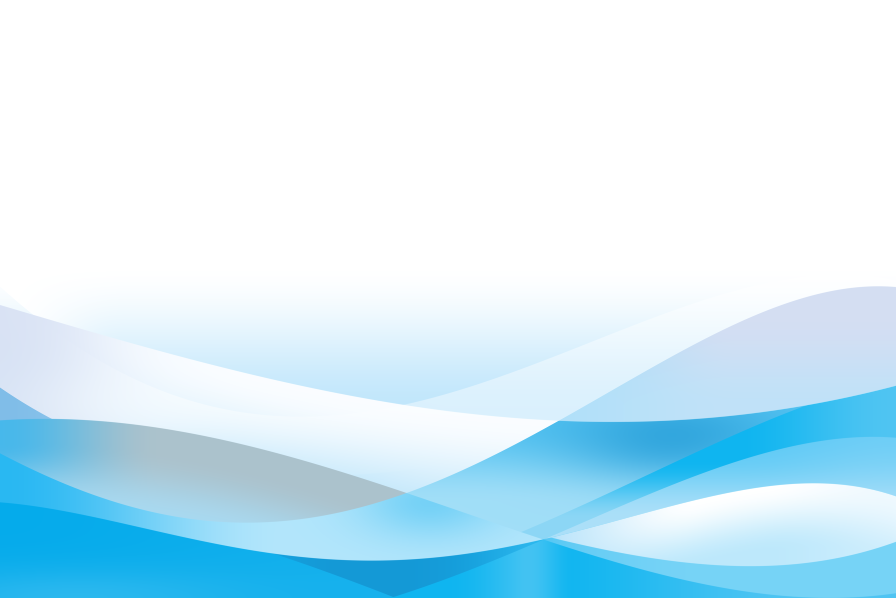
Reproduce this background procedurally as a Shadertoy shader.

```glsl
// Smooth quartic through five heights, evenly spaced across the canvas
float curve(float x, float a, float b, float c, float d, float e) {
    float t = 4.0 * x;
    float t1 = t - 1.0, t2 = t - 2.0, t3 = t - 3.0, t4 = t - 4.0;
    return a * t1 * t2 * t3 * t4 / 24.0 - b * t * t2 * t3 * t4 / 6.0
         + c * t * t1 * t3 * t4 / 4.0 - d * t * t1 * t2 * t4 / 6.0
         + e * t * t1 * t2 * t3 / 24.0;
}

// Antialiased coverage of the area beneath an edge
float beneath(float depth, float edge, float pixel) {
    return smoothstep(-0.7 * pixel, 0.7 * pixel, depth - edge);
}

// Soft elliptical spot
float glow(vec2 p, vec2 center, vec2 radius) {
    vec2 q = (p - center) / radius;
    return exp(-dot(q, q));
}

// Colour ramp between two positions
vec3 ramp(vec3 a, vec3 b, float from, float to, float v) {
    return mix(a, b, smoothstep(from, to, v));
}

void mainImage(out vec4 fragColor, in vec2 fragCoord) {
    vec2 p = fragCoord / iResolution.xy;
    p.y = 1.0 - p.y; // depth from the top
    float x = p.x, y = p.y, pixel = 1.0 / iResolution.y;

    const vec3 white = vec3(1.0);
    const vec3 ice = vec3(0.87, 0.95, 0.995);
    const vec3 sky = vec3(0.72, 0.89, 0.98);
    const vec3 azure = vec3(0.31, 0.77, 0.95);
    const vec3 cyan = vec3(0.06, 0.71, 0.94);
    const vec3 deep = vec3(0.08, 0.60, 0.84);
    const vec3 lavender = vec3(0.83, 0.87, 0.95);
    const vec3 grey = vec3(0.67, 0.76, 0.80);

    // Wave edges
    float hillY = curve(x, 0.758, 0.873, 0.797, 0.596, 0.480);
    float crestY = curve(x, 0.510, 0.615, 0.6875, 0.703, 0.645);
    float veilY = curve(x, 0.479, 0.684, 0.658, 0.520, 0.469);
    float greyY = curve(x, 0.703, 0.736, 0.848, 0.965, 0.992);
    float innerY = curve(x, 0.648, 0.789, 0.777, 0.700, 0.600);
    float floorY = curve(x, 0.840, 0.912, 0.930, 0.846, 0.830);
    float lensY = curve(x, 0.645, 0.742, 0.852, 0.938, 0.906);
    float paleY = curve(x, 1.016, 1.055, 0.967, 0.811, 0.732);
    float brightY = curve(x, 1.094, 1.035, 0.9375, 0.775, 0.635);
    float darkY = curve(x, 0.840, 0.900, 1.035, 1.200, 1.400);

    float hill = beneath(y, hillY, pixel);
    float crest = beneath(y, crestY, pixel);
    float veil = beneath(y, veilY, pixel);
    float greyWave = beneath(y, greyY, pixel);
    float inner = beneath(y, innerY, pixel);
    float ground = beneath(y, floorY, pixel);
    float lens = beneath(y, lensY, pixel);
    float pale = beneath(y, paleY, pixel);
    float bright = beneath(y, brightY, pixel);
    float dark = beneath(y, darkY, pixel);

    // Fading backdrop and translucent veil
    vec3 color = ramp(white, vec3(0.75, 0.90, 0.985), 0.44, 0.70, y);
    color = mix(color, white, (1.0 - veil) * smoothstep(0.14, 0.0, x));
    color = mix(color, white, veil * 0.42 * smoothstep(0.2, 0.5, x));

    // White crest sweeping down from the left
    vec3 crestColor = ramp(vec3(0.98, 0.99, 1.0), sky, 0.0, 0.22, y - crestY);
    vec3 leftColor = ramp(lavender, vec3(0.94, 0.97, 1.0), 0.0, 0.22, x);
    crestColor = mix(crestColor, leftColor, smoothstep(0.28, 0.05, x) * 0.85);
    crestColor = mix(crestColor, white, 0.45 * veil * glow(p, vec2(0.2, 0.68), vec2(0.2, 0.07)));
    color = mix(color, crestColor, crest);
    vec3 innerColor = ramp(vec3(0.50, 0.74, 0.91), sky, 0.0, 0.24, x);
    color = mix(color, innerColor, inner * crest * (1.0 - hill) * smoothstep(0.5, 0.12, x));

    // Lavender hill rising to the right
    vec3 hillColor = ramp(vec3(0.62, 0.85, 0.97), lavender, 0.60, 0.82, x);
    hillColor = mix(hillColor, sky, 0.7 * smoothstep(0.53, 0.68, y));
    color = mix(color, hillColor, hill * (1.0 - crest));

    // Blue body beneath the hill
    vec3 body = ramp(vec3(0.34, 0.77, 0.95), vec3(0.63, 0.87, 0.97), 0.71, 0.84, y);
    body = mix(body, vec3(0.18, 0.64, 0.86), 0.9 * glow(p, vec2(0.75, 0.73), vec2(0.12, 0.07)));
    vec3 brightColor = ramp(cyan, azure, 0.82, 1.0, x);
    brightColor = mix(brightColor, vec3(0.55, 0.84, 0.96), smoothstep(0.77, 0.87, y));
    body = mix(body, brightColor, bright);
    body = mix(body, ramp(vec3(0.48, 0.82, 0.97), sky, 0.72, 0.86, y), pale * 0.7);
    color = mix(color, body, hill * crest);

    // Grey wave and the clear blue below it
    vec3 greyColor = ramp(vec3(0.28, 0.72, 0.92), grey, 0.0, 0.18, x);
    greyColor = mix(greyColor, vec3(0.66, 0.85, 0.94), smoothstep(0.04, 0.15, y - greyY));
    vec3 clear = ramp(vec3(0.16, 0.72, 0.95), vec3(0.70, 0.90, 0.985), 0.0, 0.32, x);
    clear = mix(clear, vec3(0.40, 0.80, 0.96), 0.8 * glow(p, vec2(0.48, 0.84), vec2(0.08, 0.06)));
    color = mix(color, mix(greyColor, clear, hill), greyWave);

    // Deep foreground
    vec3 front = ramp(vec3(0.02, 0.67, 0.92), vec3(0.10, 0.70, 0.93), 0.0, 0.6, x);
    front = mix(front, azure, 0.5 * glow(p, vec2(0.08, 1.0), vec2(0.2, 0.05)));
    front = mix(front, deep, (1.0 - dark) * smoothstep(0.2, 0.38, x) * smoothstep(0.65, 0.45, x));
    front = mix(front, ramp(cyan, azure, 0.5, 0.65, x), pale);
    front = mix(front, vec3(0.50, 0.84, 0.97), 0.8 * smoothstep(0.50, 0.78, x));
    front = mix(front, ramp(cyan, azure, 0.6, 0.9, x), greyWave * smoothstep(0.58, 0.64, x));
    color = mix(color, front, ground);

    // White lens at the lower right
    vec3 lensColor = ramp(white, vec3(0.74, 0.91, 0.985), 0.0, 0.11, y - floorY);
    lensColor = mix(sky, lensColor, smoothstep(0.59, 0.78, x));
    lensColor = mix(lensColor, ice, 0.5 * smoothstep(0.85, 1.0, x));
    color = mix(color, lensColor, ground * (1.0 - lens) * smoothstep(0.58, 0.63, x));

    fragColor = vec4(color, 1.0);
}
```
